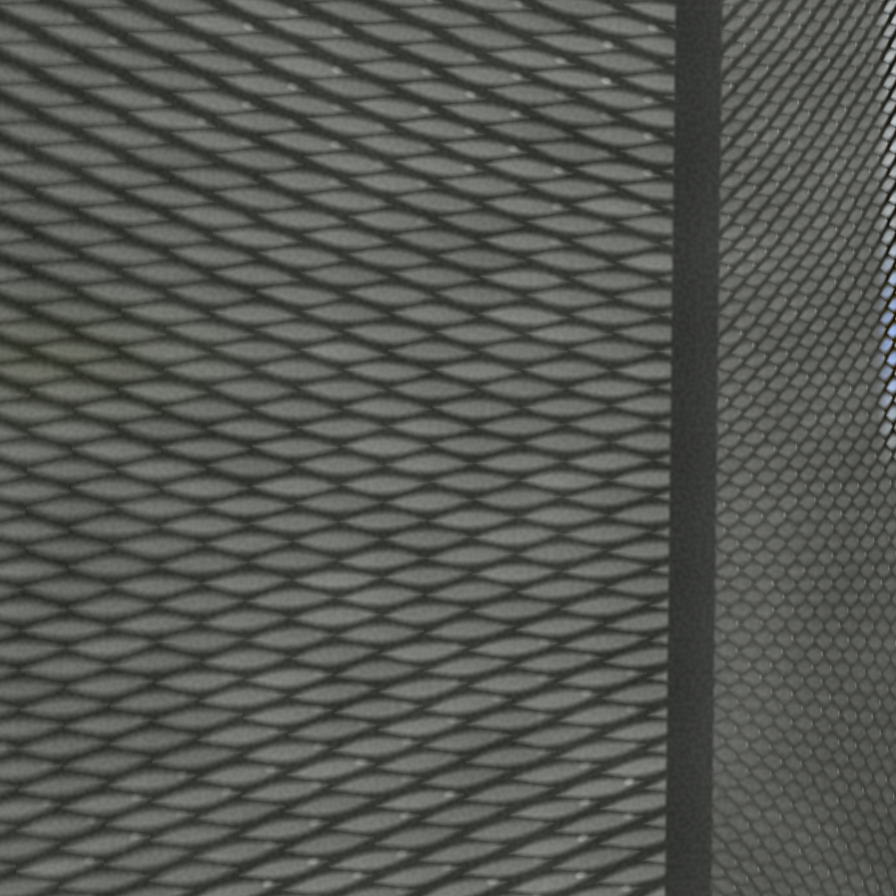
A WebGL 2 fragment shader for this texture:

```glsl
#version 300 es
precision highp float;

uniform vec2 u_resolution;
out vec4 fragColor;

float hash(vec2 p) {
  p = fract(p * vec2(0.1031, 0.1137));
  p += dot(p, p.yx + 33.33);
  return fract((p.x + p.y) * p.x * 17.0);
}

float gradientDot(vec2 cell, vec2 offset) {
  float angle = 6.2832 * hash(cell + 50.0);
  return dot(vec2(cos(angle), sin(angle)), offset);
}

float gradientNoise(vec2 p) {
  vec2 i = floor(p), f = fract(p);
  vec2 w = f * f * f * (f * (f * 6.0 - 15.0) + 10.0);
  vec2 e = vec2(1.0, 0.0);
  float low = mix(gradientDot(i, f), gradientDot(i + e, f - e), w.x);
  float high = mix(gradientDot(i + e.yx, f - e.yx),
                   gradientDot(i + e.xx, f - e.xx), w.x);
  return mix(low, high, w.y);
}

// Two staggered grids of pointed lenses: x = tone, y = glint
vec2 mesh(vec2 p, float shear, float height, float blur) {
  vec2 result = vec2(0.0);
  for (int layer = 0; layer < 2; layer++) {
    vec2 shifted = p + 0.5 * float(layer);
    vec2 cell = floor(shifted);
    vec2 q = fract(shifted) - 0.5;
    float variation = hash(cell + 100.0 + 37.0 * float(layer));
    q.y += shear * q.x + 0.04 * (variation - 0.5);

    float edge = height * (1.0 - q.x * q.x / 0.2) - abs(q.y);
    float body = smoothstep(-blur, blur, edge);
    float tone = 0.84 + 0.16 * variation - 0.4 * q.y - 0.25 * q.x;
    float speck = length((q - vec2(0.33, 0.07)) / vec2(0.085, 0.15));
    float glint = (1.0 - smoothstep(0.2, 1.0, speck)) * variation;
    result = max(result, vec2(body * tone, glint));
  }
  return result;
}

void main() {
  vec2 uv = gl_FragCoord.xy / u_resolution;
  float grain = gradientNoise(uv * 170.0);
  float wear = gradientNoise(uv * 9.0 + 20.0);
  vec2 warp = 0.003 * vec2(gradientNoise(uv * 14.0 + 5.0),
                           gradientNoise(uv * 14.0 + 70.0));

  // Wide mesh, its rows drawing together toward the right
  vec2 wide = uv + warp;
  float rise = wide.y - 0.5 - 0.015 * (wide.x - 0.485);
  vec2 widePoint = vec2(wide.x / 0.1 - 0.3 * rise - 0.305,
                        rise / (0.0445 - 0.006 * wide.x) - 0.08);
  float shear = 0.5 * (uv.y - 0.4) - 0.2 * (uv.x - 0.4);
  float blur = mix(0.17, 0.12, smoothstep(0.0, 0.4, uv.x));
  vec2 lens = mesh(widePoint, shear, 0.225, blur);
  float shine = smoothstep(0.08, 0.45, abs(rise)) * (0.35 + 0.65 * uv.x);
  float tone = mix(0.205, 0.475, lens.x) + 0.28 * shine * lens.y;
  tone += 0.04 * wear - 0.025 * (1.0 - smoothstep(0.0, 0.35, uv.x));
  vec3 color = vec3(tone) + vec3(0.0, 0.01, -0.012);
  vec2 stain = (uv - vec2(0.05, 0.6)) / vec2(0.13, 0.05);
  color += exp(-dot(stain, stain)) * vec3(0.0, 0.0, -0.02);

  // Fine mesh, curving away beyond the upright bar
  float fromBar = uv.x - 0.768 - 0.012 * uv.y;
  float side = max(fromBar - 0.026, 0.0);
  float bend = 0.6 * side * (uv.y - 0.35) * (1.3 - uv.y);
  vec2 fine = vec2(side * (32.0 + 70.0 * side), (uv.y - bend) / 0.029);
  float fineShear = 0.5 * (0.3 - uv.y);
  vec2 weave = mesh(fine + warp * 40.0, fineShear, 0.25, 0.16);
  float contrast = mix(0.1, 0.22, smoothstep(0.1, 0.8, uv.y));
  float fineTone = 0.345 + contrast * (weave.x - 0.5) + 0.12 * weave.y;
  fineTone += 0.04 * wear - 0.25 * side * (1.0 - uv.y);
  vec3 fineColor = vec3(fineTone) + vec3(0.0, 0.006, -0.01);

  // Cold reflections along the far edge
  float reflection = smoothstep(0.976, 0.996, uv.x)
                   * smoothstep(0.46, 0.53, uv.y);
  float blue = smoothstep(0.5, 0.62, uv.y)
             * (1.0 - smoothstep(0.62, 0.76, uv.y));
  vec3 cold = mix(vec3(0.4, 0.43, 0.46), vec3(0.3, 0.45, 0.8), blue);
  fineColor += reflection * cold * (weave.x - 0.35);
  color = mix(color, fineColor, smoothstep(0.02, 0.03, fromBar));

  // Upright bar with soft edges and a faint sheen
  float bar = 1.0 - smoothstep(0.023, 0.029, abs(fromBar));
  float barTone = 0.205 + 0.03 * smoothstep(-0.02, 0.026, fromBar)
                + 0.02 * wear;
  color = mix(color, vec3(barTone) + vec3(0.0, 0.006, -0.004), bar);
  fragColor = vec4(clamp(color + 0.04 * grain, 0.0, 1.0), 1.0);
}
```
